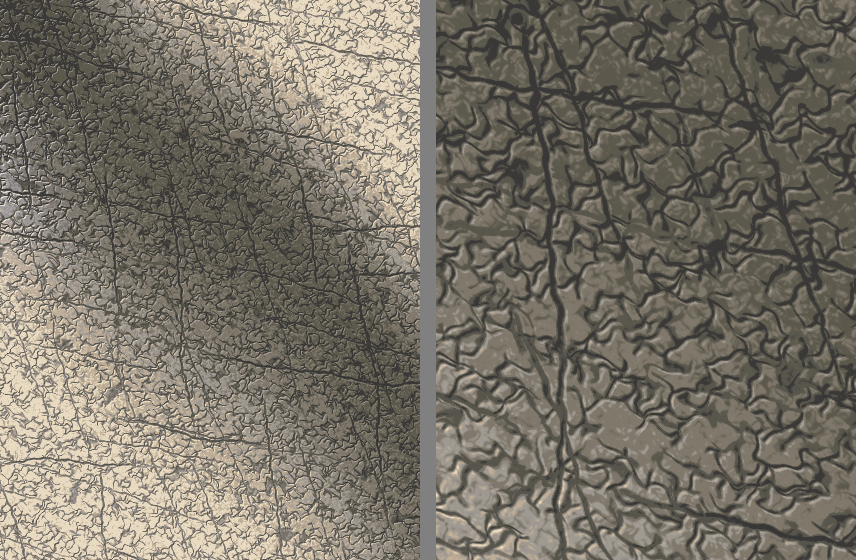
Left, the full canvas; right, a detail of the centre.
A Shadertoy shader for this texture:

```glsl
vec2 hash2(vec2 p) {
    vec3 q = fract(p.xyx * vec3(0.1031, 0.103, 0.0973));
    q += dot(q, q.yzx + 33.33);
    return fract((q.xx + q.yz) * q.zy);
}

// Distances to the nearest and second nearest cell points
vec2 cellular(vec2 p) {
    vec2 cell = floor(p);
    vec2 nearest = vec2(8.0);
    for (int y = -1; y <= 1; y++)
    for (int x = -1; x <= 1; x++) {
        vec2 id = cell + vec2(x, y);
        float d = length(id + hash2(id + 50.0) - p);
        nearest.y = min(nearest.y, max(nearest.x, d));
        nearest.x = min(nearest.x, d);
    }
    return nearest;
}

vec2 wander(vec2 p, float frequency) {
    vec2 q = p * frequency;
    return sin(q.yx + 1.7 * sin(q * 0.63 + vec2(1.3, 4.1)))
         + 0.5 * sin(q.yx * 2.17 + q * 0.9 + vec2(2.0, 5.0));
}

// Gaps between cells, broken into short wriggling pieces
float grainGroove(vec2 p, vec2 scale, float width, float coverage) {
    vec2 f = cellular(p * scale);
    vec2 breaks = wander(p + 3.0, scale.x * 2.3);
    float present = smoothstep(-0.5, 0.6, breaks.x + breaks.y * 0.6 + coverage);
    return present * (1.0 - smoothstep(0.0, width, f.y - f.x));
}

// Long, interrupted folds running along one direction
float folds(vec2 p, float angle, float spacing, float width, float seed) {
    float c = cos(angle), s = sin(angle);
    p = vec2(c * p.x + s * p.y, c * p.y - s * p.x);
    float row = floor(p.y / spacing);
    float depth = 0.0;
    for (int i = -1; i <= 1; i++) {
        float id = row + float(i);
        vec2 rnd = hash2(vec2(id + 40.0, seed));
        float phase = rnd.x * 40.0;
        float bend = 0.17 * sin(p.x * 6.0 + phase) + 0.03 * sin(p.x * 23.0 + phase * 2.0);
        float centre = (id + 0.15 + 0.7 * rnd.y + bend) * spacing;
        float run = sin(p.x * 8.0 + phase * 3.0) + 0.5 * sin(p.x * 19.0 + phase);
        float present = smoothstep(-0.3, 0.7, run);
        float line = 1.0 - smoothstep(width * 0.2, width, abs(p.y - centre));
        depth = max(depth, present * line);
    }
    return depth;
}

float grooves(vec2 p) {
    vec2 q = p + 0.0024 * wander(p, 210.0) + 0.003 * wander(p, 47.0);
    vec2 r = p + 0.0010 * wander(p, 190.0) + 0.002 * wander(p, 40.0);
    float fine = 0.75 * grainGroove(q, vec2(64.0, 72.0), 0.32, 0.3);
    float broad = 0.85 * grainGroove(q + 7.0, vec2(38.0, 46.0), 0.17, 0.0);
    float across = max(folds(r, -0.1, 0.125, 0.0034, 3.0),
                       0.75 * folds(r, -0.25, 0.07, 0.0027, 11.0));
    float down = max(0.9 * folds(r, -1.4, 0.11, 0.0032, 23.0),
                     0.75 * folds(r, -1.25, 0.065, 0.0025, 31.0));
    return max(max(fine, broad), max(across, down));
}

// Broad daylight with a diagonal shadow
float daylight(vec2 p) {
    float d = (p.x + p.y - 1.06 + 0.035 * sin(p.x * 9.0)) * 0.707;
    return 0.26 + 0.58 * smoothstep(-0.02, 0.27, d)
                + 0.58 * smoothstep(0.03, 0.5, -d)
                - 0.18 * smoothstep(0.25, 0.0, length(p - vec2(0.05, 1.0)));
}

vec3 leatherRamp(float tone) {
    vec3 color = vec3(0.25, 0.24, 0.22);
    color = mix(color, vec3(0.36, 0.35, 0.30), smoothstep(0.08, 0.24, tone));
    color = mix(color, vec3(0.50, 0.47, 0.42), smoothstep(0.36, 0.50, tone));
    color = mix(color, vec3(0.62, 0.60, 0.57), smoothstep(0.56, 0.67, tone));
    color = mix(color, vec3(0.75, 0.68, 0.59), smoothstep(0.69, 0.80, tone));
    return mix(color, vec3(0.91, 0.86, 0.76), smoothstep(0.82, 0.93, tone));
}

void mainImage(out vec4 fragColor, in vec2 fragCoord) {
    vec2 p = fragCoord / iResolution.y;
    vec2 towardLight = vec2(-0.0016, 0.0018);

    // Relief lit from the upper left
    float groove = grooves(p);
    float slope = grooves(p + towardLight) - groove;
    vec2 rough = p + 0.0015 * wander(p, 330.0);
    float pores = cellular(rough * 130.0).x + cellular(rough * 260.0).x - 0.95;
    float gloss = smoothstep(0.3, 0.0, p.x) * smoothstep(0.4, 0.75, p.y);

    float tone = daylight(p) + 0.09 - 0.44 * groove;
    tone += slope * (0.26 + 0.35 * gloss) - 0.17 * pores;

    // Cool sheen on raised rims and cool shade in the folds
    vec3 color = leatherRamp(tone);
    color += vec3(-0.02, 0.0, 0.06) * gloss * smoothstep(0.3, 0.8, tone);
    color += vec3(-0.03, -0.025, -0.005) * groove;
    fragColor = vec4(clamp(color, 0.0, 1.0), 1.0);
}
```
